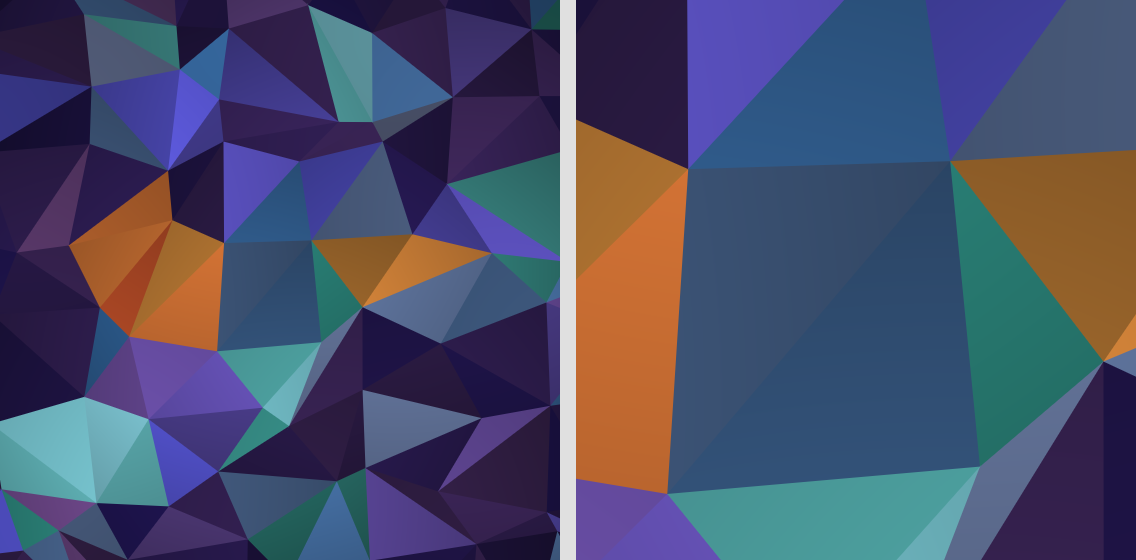
Left, the full canvas; right, a detail of the centre.
Reproduce this background procedurally as a WebGL 2 fragment shader.

```glsl
#version 300 es
precision highp float;
// Low-poly mosaic: a jittered grid of vertices, each cell split into two flat
// facets. Cool facet colours drift from bright near a focus to dark at the rim,
// with two warm clusters; a faint ramp shades each facet.

#define CELLS 7.2                // grid cells per canvas height
#define JITTER 0.39              // vertex displacement, below 0.5 to stay valid
#define FOCUS vec2(0.47, 0.45)   // brightest region
#define WARM_A vec3(0.25, 0.54, 0.135)  // warm cluster: centre, radius
#define WARM_B vec3(0.70, 0.54, 0.095)
#define RIM_DARKENING 3.0        // how fast colours turn dark outwards
#define CLUSTERING 1.3           // strength of the colour drift noise
#define OWN_COLOUR 0.5           // chance that a facet ignores its cell's colour
#define SHADE_RANGE 0.22         // brightness spread between facets
#define RAMP 0.10                // shading inside one facet
#define SEED 17

uniform vec2 u_resolution;
out vec4 fragColor;

// Integer hash: three values in 0..1 per lattice point and channel.
vec3 hash3(ivec2 cell, int channel) {
  uvec3 v = uvec3(ivec3(cell, channel + SEED * 31)) * 1664525u + 1013904223u;
  v.x += v.y * v.z; v.y += v.z * v.x; v.z += v.x * v.y;
  v ^= v >> 16u;
  v.x += v.y * v.z; v.y += v.z * v.x; v.z += v.x * v.y;
  return vec3(v >> 8u) / 16777216.0;
}

float gradientAt(ivec2 corner, vec2 p) {
  float angle = 6.28319 * hash3(corner, 9).x;
  return dot(vec2(cos(angle), sin(angle)), p - vec2(corner));
}

float gradientNoise(vec2 p) {
  ivec2 i = ivec2(floor(p));
  vec2 f = fract(p);
  vec2 s = f * f * f * (f * (f * 6.0 - 15.0) + 10.0);
  float low = mix(gradientAt(i, p), gradientAt(i + ivec2(1, 0), p), s.x);
  float high = mix(gradientAt(i + ivec2(0, 1), p), gradientAt(i + ivec2(1, 1), p), s.x);
  return mix(low, high, s.y);
}

float cross2(vec2 a, vec2 b) { return a.x * b.y - a.y * b.x; }

vec2 vertexAt(ivec2 c) {
  return vec2(c) + JITTER * (2.0 * hash3(c, 0).xy - 1.0);
}

// Signed distance to an edge, positive on its left.
float edgeDistance(vec2 p, vec2 a, vec2 b) {
  return cross2(b - a, p - a) / length(b - a);
}

float facetDistance(vec2 p, vec2 a, vec2 b, vec2 c) {
  return min(edgeDistance(p, a, b), min(edgeDistance(p, b, c), edgeDistance(p, c, a)));
}

// Each colour family spans two hues.
vec3 coolColour(float t, float hue) {
  if (t < 0.41) return mix(vec3(0.09, 0.06, 0.24), vec3(0.21, 0.13, 0.29), hue);
  if (t < 0.66) return mix(vec3(0.28, 0.28, 0.70), vec3(0.35, 0.22, 0.41), hue);
  if (t < 0.86) return mix(vec3(0.17, 0.36, 0.56), vec3(0.31, 0.34, 0.44), hue);
  return mix(vec3(0.12, 0.42, 0.38), vec3(0.42, 0.64, 0.69), hue);
}

vec3 warmColour(float t, float hue) {
  if (t < 0.22) return vec3(0.48, 0.22, 0.20);
  return mix(vec3(0.70, 0.29, 0.15), vec3(0.60, 0.40, 0.17), hue);
}

vec3 facetColour(ivec2 cell, int side, vec2 p, vec2 centre) {
  vec3 pick = hash3(cell, 2 + side);
  vec3 look = hash3(cell, 4 + side);
  float t = pick.x < OWN_COLOUR ? pick.y : hash3(cell, 1).y;
  vec2 place = centre / CELLS;

  // Skew the colour choice towards dark away from the focus.
  float skew = RIM_DARKENING * (distance(place, FOCUS) - 0.4)
             + CLUSTERING * gradientNoise(place * 3.0 + 5.3);
  bool warm = distance(place, WARM_A.xy) < WARM_A.z
           || distance(place, WARM_B.xy) < WARM_B.z;
  vec3 colour = warm ? warmColour(pick.y, pick.z)
                     : coolColour(pow(t, exp2(skew)), pick.z);

  // Flat shade plus a faint linear ramp.
  float angle = 6.28319 * look.y;
  float ramp = RAMP * dot(p - centre, vec2(cos(angle), sin(angle)));
  return colour * (1.0 + SHADE_RANGE * (2.0 * look.x - 1.0) + ramp);
}

void main() {
  vec2 uv = gl_FragCoord.xy / u_resolution.y;
  vec2 p = uv * CELLS;
  float pixel = CELLS / u_resolution.y;
  ivec2 home = ivec2(floor(p));
  vec4 sum = vec4(0.0);

  // Blend the facets of the neighbouring cells by their coverage.
  for (int k = 0; k < 9; k++) {
    ivec2 cell = home + ivec2(k % 3 - 1, k / 3 - 1);
    vec2 a = vertexAt(cell), b = vertexAt(cell + ivec2(1, 0));
    vec2 c = vertexAt(cell + ivec2(1, 1)), d = vertexAt(cell + ivec2(0, 1));

    // Take a diagonal that leaves both facets with positive area.
    float areaAC = min(cross2(b - a, c - a), cross2(c - a, d - a));
    float areaBD = min(cross2(b - a, d - a), cross2(c - b, d - b));
    vec2 weight = 0.3 + hash3(cell, 6).xy;
    if (areaBD * weight.x > areaAC * weight.y) {
      vec2 first = a;
      a = b; b = c; c = d; d = first;
    }
    for (int side = 0; side < 2; side++) {
      vec2 tip = side == 0 ? b : d;
      float dist = side == 0 ? facetDistance(p, a, b, c) : facetDistance(p, a, c, d);
      float cover = clamp(dist / pixel + 0.5, 0.0, 1.0);
      if (cover > 0.0)
        sum += cover * vec4(facetColour(cell, side, p, (a + c + tip) / 3.0), 1.0);
    }
  }
  vec2 fromFocus = uv - FOCUS;
  float vignette = 1.1 - 0.6 * dot(fromFocus, fromFocus);
  fragColor = vec4(sum.rgb / max(sum.a, 0.001) * vignette, 1.0);
}
```
